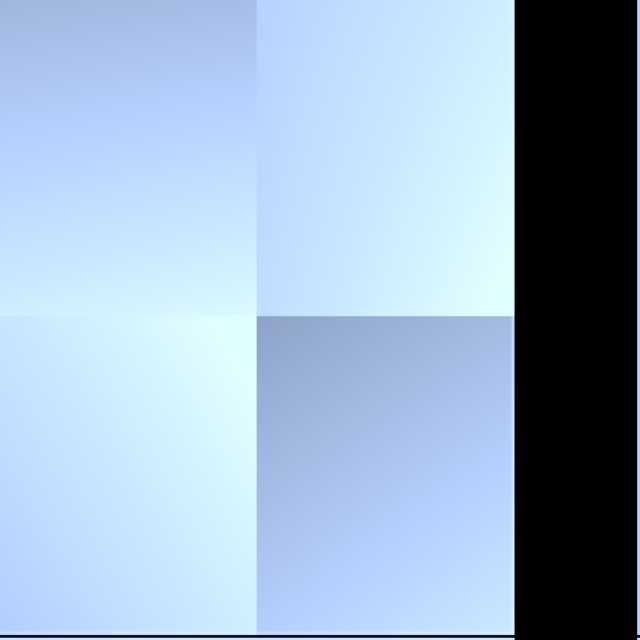
Give the GLSL for this background, as a WebGL 2 fragment shader.

```glsl
#version 300 es
precision highp float;
// Four pale blue panels in a two by two grid, beside a black column.
// Each panel blends four corner tones, which a colour ramp turns into
// ice blue light; soft steps join the panels, the rims and the dark gaps.

uniform vec2 u_resolution;
out vec4 outColor;

const vec2 SPLIT = vec2(0.401, 0.506);   // where the four panels meet
const float PANEL_RIGHT = 0.804;
const float COLUMN_RIGHT = 0.9955;
const float PANEL_BOTTOM = 0.0078;
const float GAP_BOTTOM = 0.0035;
const float SOFT = 0.0013;               // half width of a soft edge

const vec3 SLATE = vec3(0.55, 0.63, 0.77);
const vec3 STEEL = vec3(0.64, 0.73, 0.89);
const vec3 PERIWINKLE = vec3(0.72, 0.82, 1.0);
const vec3 SKY = vec3(0.79, 0.91, 1.0);
const vec3 ICE = vec3(0.88, 1.0, 1.0);
const vec3 GAP = vec3(0.0, 0.01, 0.06);
const vec3 BLACK = vec3(0.0);

// Soft step from 0 to 1 across an edge.
float edge(float at, float x) {
    return smoothstep(at - SOFT, at + SOFT, x);
}

// Piecewise linear ramp from shade to light.
vec3 ramp(float tone) {
    float t = clamp(tone, 0.0, 1.0) * 4.0;
    vec3 color = mix(SLATE, STEEL, clamp(t, 0.0, 1.0));
    color = mix(color, PERIWINKLE, clamp(t - 1.0, 0.0, 1.0));
    color = mix(color, SKY, clamp(t - 2.0, 0.0, 1.0));
    return mix(color, ICE, clamp(t - 3.0, 0.0, 1.0));
}

// Panel between two corners; tones: top left, top right, bottom left, bottom right.
vec3 panel(vec2 p, vec2 low, vec2 high, vec4 tones) {
    vec2 q = clamp((p - low) / (high - low), 0.0, 1.0);
    vec2 side = mix(tones.zw, tones.xy, q.y);
    return ramp(mix(side.x, side.y, q.x));
}

// Thin light rim centred on a line.
float rim(float at, float x, float width) {
    float d = (x - at) / width;
    return exp(-d * d);
}

void main() {
    vec2 p = gl_FragCoord.xy / u_resolution;

    // Four panels
    vec3 topLeft = panel(p, vec2(0.0, SPLIT.y), vec2(SPLIT.x, 1.0),
                         vec4(0.21, 0.28, 0.81, 0.95));
    vec3 topRight = panel(p, SPLIT, vec2(PANEL_RIGHT, 1.0),
                          vec4(0.50, 0.82, 0.62, 1.05));
    vec3 bottomLeft = panel(p, vec2(0.0, PANEL_BOTTOM), SPLIT,
                            vec4(0.72, 1.06, 0.45, 0.82));
    vec3 bottomRight = panel(p, vec2(SPLIT.x, PANEL_BOTTOM), vec2(PANEL_RIGHT, SPLIT.y),
                             vec4(0.02, 0.25, 0.46, 0.76));
    float right = edge(SPLIT.x, p.x);
    vec3 color = mix(mix(bottomLeft, bottomRight, right),
                     mix(topLeft, topRight, right), edge(SPLIT.y, p.y));

    // Light rims on the outer edges
    float glow = max(0.5 * rim(PANEL_RIGHT - 0.002, p.x, 0.003),
                     0.35 * rim(PANEL_BOTTOM + 0.003, p.y, 0.003));
    color = mix(color, ICE, glow);

    // Dark gap below, with the next row showing under it
    vec3 below = mix(SKY, GAP, edge(GAP_BOTTOM, p.y));
    color = mix(below, color, edge(PANEL_BOTTOM, p.y));

    // Black column, with the next panel showing beyond it
    vec3 beyond = mix(below, PERIWINKLE, edge(PANEL_BOTTOM, p.y));
    color = mix(color, BLACK, edge(PANEL_RIGHT, p.x));
    color = mix(color, beyond, edge(COLUMN_RIGHT, p.x));

    outColor = vec4(color, 1.0);
}
```
